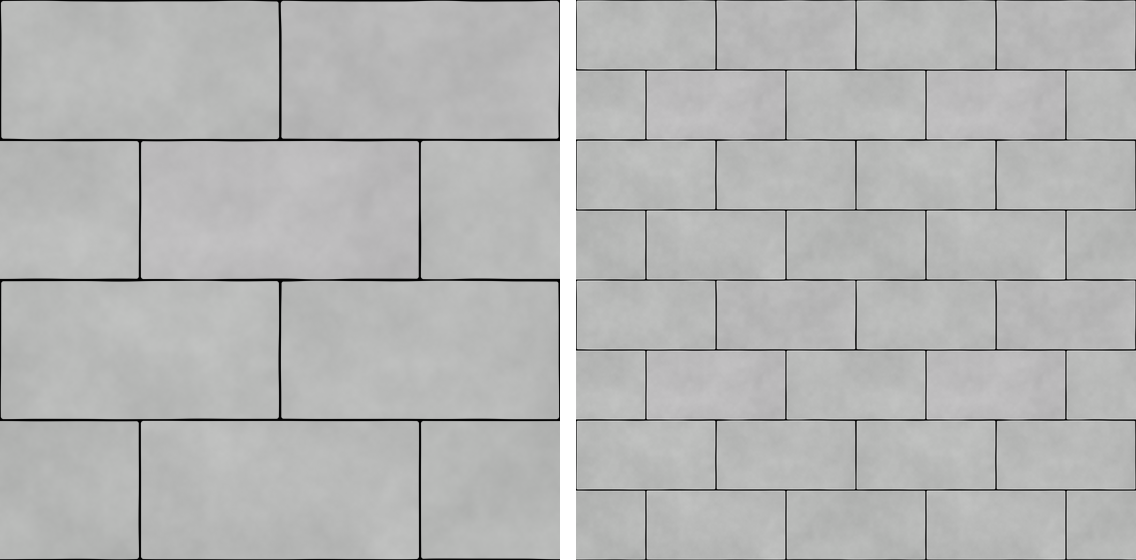
Left: one tile. Right: repeated 2 by 2.
Reproduce this texture procedurally as a Shadertoy shader.

```glsl
// Large pale grey slabs in a running bond: four courses of two, every other course
// shifted by half a slab. Each slab is a rounded box with slightly uneven edges,
// its own faint tint and cloudy wrapping noise; thin black joints lie between.

const vec2  SLABS        = vec2(2.0, 4.0);    // slabs across and down
const float BOND_SHIFT   = 0.5;               // shift of even courses, in slabs
const float HALF_JOINT   = 0.0020;            // half the joint width
const float CORNER       = 0.0045;            // corner radius
const float EDGE_WOBBLE  = 0.0016;            // unevenness of the slab edges
const float EDGE_SOFT    = 0.0007;            // least softness of an edge
const float CLOUD_DEPTH  = 0.085;             // strength of the large clouds
const float GRAIN_DEPTH  = 0.035;             // strength of the fine mottling
const float TONE_SPREAD  = 0.012;             // brightness change between slabs
const float TINT_SPREAD  = 0.008;             // hue change between slabs
const vec3  SLAB_COLOR   = vec3(0.718);
const vec3  JOINT_COLOR  = vec3(0.012);

// Integer hash of a lattice cell and a seed, from 0 to 1
float hash(vec2 cell, float seed) {
    uvec3 q = uvec3(ivec3(vec3(cell, seed)));
    uint h = q.x * 73856093u ^ q.y * 19349663u ^ q.z * 83492791u;
    h = (h ^ (h >> 16)) * 2246822519u;
    h = (h ^ (h >> 13)) * 3266489917u;
    return float((h ^ (h >> 16)) & 65535u) / 65535.0;
}

// Value noise that wraps over the canvas after freq cells
float noise(vec2 uv, float freq, float seed) {
    vec2 p = uv * freq;
    vec2 i = floor(p), f = fract(p);
    f = f * f * f * (f * (f * 6.0 - 15.0) + 10.0);
    vec2 a = mod(i, freq), b = mod(i + 1.0, freq);
    return mix(mix(hash(a, seed), hash(vec2(b.x, a.y), seed), f.x),
               mix(hash(vec2(a.x, b.y), seed), hash(b, seed), f.x), f.y);
}

// Octaves of wrapping noise, centred on zero
float fbm(vec2 uv, float freq, float seed) {
    float sum = 0.0, amp = 0.5;
    for (int k = 0; k < 5; k++) {
        sum += amp * (noise(uv, freq, seed + float(k)) - 0.5);
        freq *= 2.0;
        amp *= 0.55;
    }
    return sum;
}

float roundedBox(vec2 p, vec2 halfSize, float radius) {
    vec2 q = abs(p) - halfSize + radius;
    return length(max(q, 0.0)) + min(max(q.x, q.y), 0.0) - radius;
}

void mainImage(out vec4 fragColor, in vec2 fragCoord) {
    vec2 uv = fragCoord / iResolution.xy;

    // Slab index and position within the slab, in canvas units
    vec2 grid = uv * SLABS;
    grid.x += BOND_SHIFT * (1.0 - mod(floor(grid.y), 2.0));
    vec2 slab = mod(floor(grid), SLABS);
    vec2 local = (fract(grid) - 0.5) / SLABS;
    float seed = 20.0 * (1.0 + slab.x + SLABS.x * slab.y);

    // Uneven outline
    float wobble = EDGE_WOBBLE * (noise(uv, 14.0, seed + 11.0) - 0.5);
    float dist = roundedBox(local, 0.5 / SLABS - HALF_JOINT, CORNER) + wobble;
    float soft = max(EDGE_SOFT, 0.7 / iResolution.y);
    float cover = 1.0 - smoothstep(-soft, soft, dist);

    // Cloudy surface with a slight tone and tint per slab
    float clouds = CLOUD_DEPTH * fbm(uv, 7.0, seed);
    float grain = GRAIN_DEPTH * fbm(uv, 37.0, seed + 5.0);
    float tone = TONE_SPREAD * (hash(slab, 3.0) - 0.5);
    float tint = TINT_SPREAD * (hash(slab, 7.0) - 0.5);
    vec3 surface = SLAB_COLOR + clouds + grain + tone + tint * vec3(-0.5, 1.0, -0.5);

    fragColor = vec4(mix(JOINT_COLOR, surface, cover), 1.0);
}
```
